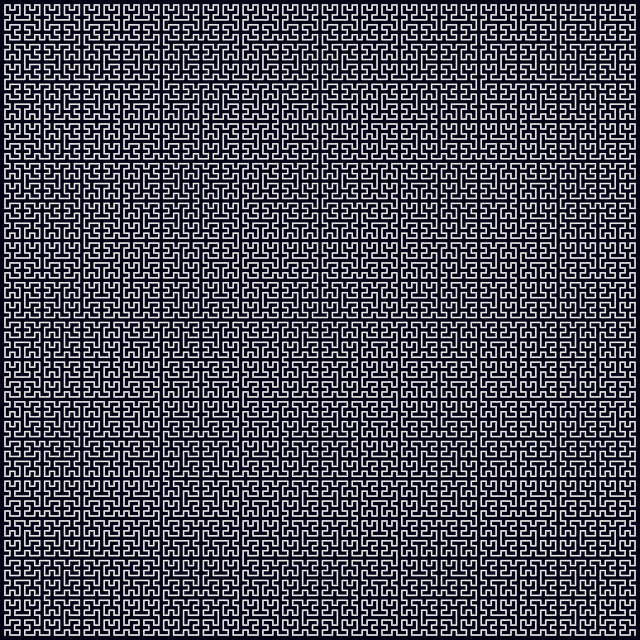
Write a three.js fragment shader that draws this pattern.

```glsl
// A Hilbert curve of order 7: one pale unbroken line through a 128 by 128 grid
// on midnight blue. Each cell finds its place along the curve and draws half a
// link towards every neighbour that is one step before or after it.

#define ORDER 7
#define GRID 128.0                        // cells per side, 2^ORDER
#define MARGIN 0.5                        // border around the grid, in cells
#define HALF_WIDTH 0.165                  // half the line width, in cells
#define SOFTNESS 0.65                     // edge blur, in screen samples
#define GROUND_COLOR vec3(0.0, 0.0, 0.07)
#define LINE_COLOR vec3(0.9, 0.9, 0.905)

varying vec2 vUv;

// Position of a cell along the curve, from lower left to lower right.
float hilbertIndex(vec2 cell) {
  if (min(cell.x, cell.y) < -0.5 || max(cell.x, cell.y) > GRID - 0.5) return -9.0;
  float index = 0.0;
  float size = GRID * 0.5;
  for (int level = 0; level < ORDER; level++) {
    vec2 quadrant = step(size - 0.5, cell);
    float visit = 3.0 * quadrant.x + quadrant.y - 2.0 * quadrant.x * quadrant.y;
    index += visit * size * size;
    cell -= quadrant * size;
    // The lower quadrants are transposed, the right one also reversed.
    if (quadrant.y < 0.5) {
      if (quadrant.x > 0.5) cell = size - 1.0 - cell;
      cell = cell.yx;
    }
    size *= 0.5;
  }
  return index;
}

// Distance to the half link from the cell centre to its edge.
float linkDistance(vec2 point, vec2 direction) {
  return length(point - direction * clamp(dot(point, direction), 0.0, 0.5));
}

// Distance to the curve within the cell that holds the point.
float curveDistance(vec2 gridPoint) {
  vec2 cell = floor(gridPoint);
  vec2 local = gridPoint - cell - 0.5;
  float here = hilbertIndex(cell);
  float nearest = 1.0;
  vec2 direction = vec2(1.0, 0.0);
  for (int side = 0; side < 4; side++) {
    float gap = abs(hilbertIndex(cell + direction) - here);
    if (abs(gap - 1.0) < 0.5) nearest = min(nearest, linkDistance(local, direction));
    direction = vec2(-direction.y, direction.x);
  }
  return nearest;
}

void main() {
  vec2 gridPoint = vUv * (GRID + 2.0 * MARGIN) - MARGIN;
  float blur = SOFTNESS * max(fwidth(gridPoint.x), fwidth(gridPoint.y));
  float ink = 1.0 - smoothstep(HALF_WIDTH - blur, HALF_WIDTH + blur, curveDistance(gridPoint));
  gl_FragColor = vec4(mix(GROUND_COLOR, LINE_COLOR, ink), 1.0);
}
```
